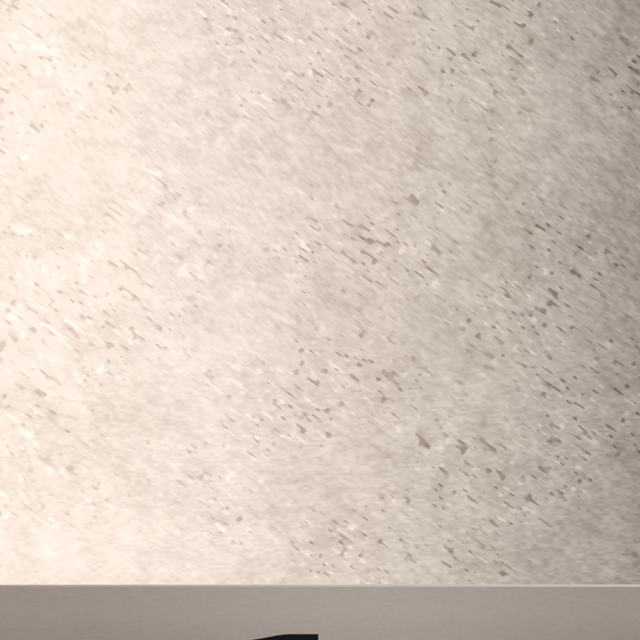
A WebGL 1 fragment shader for this texture:

```glsl
precision highp float;
// A pale plaster wall lit from the left above a plain grey-brown ledge.
// A curved light falloff is mottled by layered value noise; stretched noise
// makes the brushed grain and pits, slanting above and level below.

#define LEDGE_TOP 0.086
#define GRAIN_SCALE vec2(115.0, 270.0)
#define GRAIN_SLANT 0.62
#define GRAIN_CONTRAST 0.12
#define MOTTLE_CONTRAST 0.13
#define PIT_DEPTH 0.17
#define FLECK_GAIN 0.09
#define WALL_TINT vec3(1.0, 0.938, 0.884)
#define LEDGE_DARK vec3(0.595, 0.553, 0.520)
#define LEDGE_LIGHT vec3(0.660, 0.620, 0.585)
#define LIP_COLOR vec3(0.86, 0.80, 0.74)
#define HANDLE_COLOR vec3(0.09, 0.09, 0.09)

uniform vec2 u_resolution;

float hash(vec2 p) {
    vec3 q = fract(vec3(p.xyx) * 0.1031);
    q += dot(q, q.yzx + 33.33);
    return fract((q.x + q.y) * q.z);
}

float noise(vec2 p) {
    vec2 cell = floor(p);
    vec2 f = fract(p);
    f = f * f * (3.0 - 2.0 * f);
    return mix(mix(hash(cell), hash(cell + vec2(1.0, 0.0)), f.x),
               mix(hash(cell + vec2(0.0, 1.0)), hash(cell + vec2(1.0)), f.x), f.y);
}

float fbm(vec2 p) {
    float sum = 0.0;
    float amplitude = 0.5;
    for (int i = 0; i < 5; i++) {
        sum += amplitude * noise(p);
        p = mat2(1.6, 1.2, -1.2, 1.6) * p + 17.3;
        amplitude *= 0.55;
    }
    return sum / 1.055;
}

vec2 rotate(vec2 p, float angle) {
    float c = cos(angle);
    float s = sin(angle);
    return vec2(c * p.x - s * p.y, s * p.x + c * p.y);
}

// Stretched noise that turns from level to slanting with height.
float streaks(vec2 uv, vec2 scale) {
    float level = noise(uv * scale + 41.0);
    float slanted = noise(rotate(uv, GRAIN_SLANT) * scale + 97.0);
    return mix(level, slanted, smoothstep(0.33, 0.58, uv.y));
}

vec3 wall(vec2 uv) {
    // Light falls off towards the right, fastest near the edge.
    float x = uv.x + 0.05 * (0.55 - uv.y) * uv.x;
    float light = 0.995 - 0.07 * x - 0.29 * x * x;

    // Soft clouds and smaller blotches.
    float clouds = fbm(uv * 6.0 + 3.0) - 0.5;
    float blotches = fbm(uv * 26.0 + 11.0) - 0.5;
    float tone = MOTTLE_CONTRAST * (0.6 * clouds + 0.75 * blotches);

    // Fine brushed grain, stronger in the shade.
    float fine = streaks(uv, GRAIN_SCALE);
    float coarse = streaks(uv + 0.37, GRAIN_SCALE * 0.5);
    float shade = mix(0.65, 1.2, uv.x);
    tone += GRAIN_CONTRAST * shade * (0.6 * fine + 0.4 * coarse - 0.5);

    // Dark pits and pale flecks gather in worn patches.
    float worn = smoothstep(0.42, 0.66, fbm(uv * 8.0 + 29.0));
    float pits = smoothstep(0.70, 0.98, streaks(uv + 0.71, GRAIN_SCALE * 0.7));
    float flecks = smoothstep(0.72, 1.0, streaks(uv + 1.13, GRAIN_SCALE * 0.6));
    tone -= PIT_DEPTH * pits * shade * (0.15 + 0.85 * worn);
    tone += FLECK_GAIN * flecks * (0.3 + 0.7 * worn);

    // Darker marks are a little warmer.
    vec3 color = WALL_TINT * (light + tone);
    return color + vec3(0.0, 0.12, 0.22) * min(tone, 0.0);
}

vec3 ledge(vec2 uv) {
    float glow = exp(-pow((uv.x - 0.58) / 0.34, 2.0));
    vec3 color = mix(LEDGE_DARK, LEDGE_LIGHT, glow);
    color -= 0.025 * smoothstep(0.05, 0.0, uv.y);
    return color + 0.018 * (noise(uv * vec2(150.0, 300.0)) - 0.5);
}

void main() {
    vec2 uv = gl_FragCoord.xy / u_resolution;
    float aa = 1.0 / u_resolution.y;

    float onWall = smoothstep(-aa, aa, uv.y - LEDGE_TOP);
    vec3 color = mix(ledge(uv), wall(uv), onWall);

    // Thin bright lip along the ledge, clearest at the right.
    float lip = 1.0 - smoothstep(0.0008, 0.0008 + 1.5 * aa, abs(uv.y - LEDGE_TOP + 0.001));
    color = mix(color, LIP_COLOR, lip * mix(0.15, 0.75, uv.x));

    // Tapered dark handle cut off by the lower edge.
    float handleTop = 0.009 * smoothstep(0.385, 0.455, uv.x);
    float handle = smoothstep(-aa, aa, handleTop - uv.y)
                 * smoothstep(0.390, 0.400, uv.x)
                 * smoothstep(-aa, aa, 0.497 - uv.x);
    color = mix(color, HANDLE_COLOR, handle);

    gl_FragColor = vec4(clamp(color, 0.0, 1.0), 1.0);
}
```
